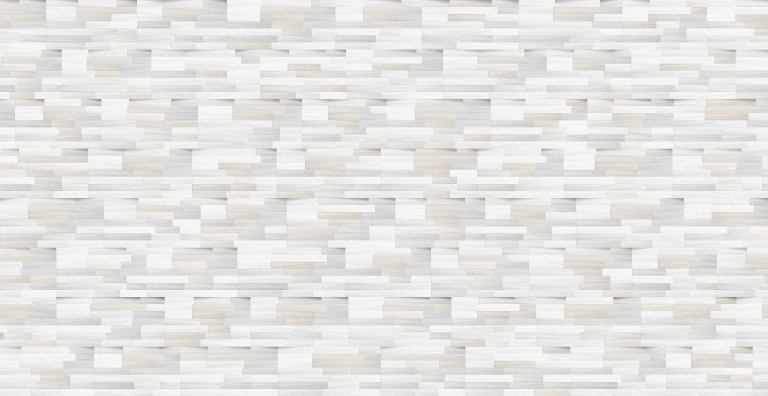
Write a Shadertoy shader that draws this texture.

```glsl
// Pale split-stone cladding: 8 bands of 8 panels, each panel 7 thin courses of 3 strips.
// Bands slide sideways; strips share a panel pattern, varied by hashes,
// with layered-sine grain, warm and grey accents and tapered shadows.

float hash(vec2 p) {
    return fract(sin(dot(p, vec2(127.1, 311.7))) * 43758.55);
}

// Left end of strip k; panel edges stay aligned through all courses
float jointAt(float k, float course) {
    float slot = mod(k, 3.0);
    return k + (slot < 0.5 ? 0.0 : 0.6 * hash(vec2(slot + 3.0, course)) - 0.1);
}

vec3 stone(vec2 uv) {
    // Bands and courses
    float y = uv.y * 8.0;
    float band = floor(y);
    float course = floor(fract(y) * 7.0);
    float v = fract(fract(y) * 7.0);

    // Sliding panels of slightly uneven width
    float x = uv.x * 8.0 + 3.0 * hash(vec2(band, 4.0));
    x += 0.07 * sin(x * 2.3 + band * 1.7);

    // Find the strip and the position along it
    float s = x * 3.0;
    float k = floor(s);
    if (s < jointAt(k, course)) k -= 1.0;
    else if (s >= jointAt(k + 1.0, course)) k += 1.0;
    float left = jointAt(k, course);
    float u = (s - left) / (jointAt(k + 1.0, course) - left);
    float slot = mod(k, 3.0);

    // Shared panel tone mixed with a tone of the single strip
    float shared_ = hash(vec2(slot + 7.0, course * 1.3));
    float own = hash(vec2(k, band * 7.0 + course));
    float tone = mix(shared_, own, 0.45);
    vec3 color = mix(vec3(0.965, 0.965, 0.962), vec3(0.865, 0.865, 0.86), tone * tone * 1.25);

    // Warm and grey accents in the upper middle of each panel
    bool accentCourse = course > 2.5 && course < 5.5;
    if (accentCourse && slot > 0.5 && slot < 1.5 && own > 0.22)
        color = mix(color, vec3(0.895, 0.87, 0.835), 0.8);
    if (accentCourse && slot > 1.5 && own > 0.15)
        color = mix(color, vec3(0.85), 0.75);
    if (own > 0.95) color = mix(color, vec3(0.91, 0.88, 0.84), 0.7);

    // Fine grain running along the strip
    float phase = own * 40.0;
    float grain = sin(v * 8.0 + phase + 1.3 * sin(u * 3.0 + phase))
                + 0.7 * sin(v * 17.0 - u * 2.0 + phase * 2.0)
                + 0.4 * sin(u * 23.0 + v * 5.0 + phase);
    color += grain * (0.006 + 0.012 * tone);

    // Smudge that deepens toward one end and the lower edge
    float along = own > 0.5 ? u : 1.0 - u;
    color -= 0.10 * tone * along * (1.0 - v);

    // Tapered shadow below the panel top, present on some strips
    float topCourse = step(5.5, course);
    float wedge = smoothstep(1.0 - 0.7 * along, 1.0, v);
    color -= wedge * along * (topCourse * 0.24 * step(0.3, own) + 0.05 * step(0.6, tone));

    // Heavier seam on top of the second band
    color -= 0.10 * topCourse * smoothstep(0.5, 1.0, v) * step(abs(band - 1.0), 0.5) * own;

    // Thin bed and end joints
    color -= 0.035 * tone * (1.0 - smoothstep(0.0, 0.22, v));
    color -= 0.05 * own * (1.0 - smoothstep(0.0, 0.04, u));
    return color;
}

void mainImage(out vec4 fragColor, in vec2 fragCoord) {
    // Average a 3 x 3 grid of samples for smooth edges
    vec3 sum = vec3(0.0);
    for (int i = 0; i < 9; i++) {
        vec2 offset = (vec2(float(i % 3), float(i / 3)) - 1.0) / 3.0;
        sum += stone((fragCoord + offset) / iResolution.xy);
    }
    fragColor = vec4(clamp(sum / 9.0, 0.0, 1.0), 1.0);
}
```
